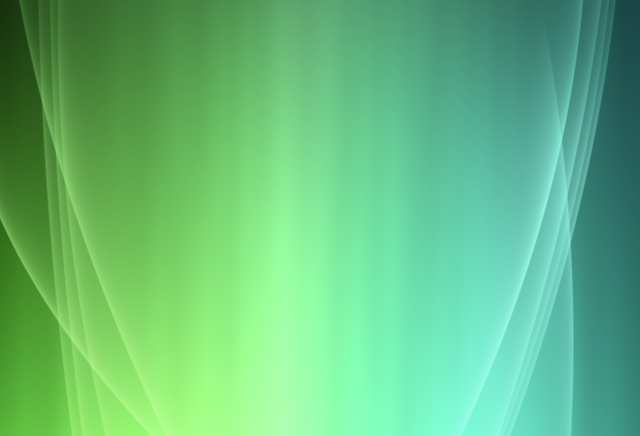
Write a Shadertoy shader that draws this background.

```glsl
// Green to teal aurora backdrop with thin luminous curves sweeping down both sides.

// Weights of a parabola through values at t = 0, 0.5 and 1
vec3 parabola(float t) {
    return vec3((1.0 - t) * (1.0 - 2.0 * t), 4.0 * t * (1.0 - t), t * (2.0 * t - 1.0));
}

// Derivative of those weights
vec3 parabolaSlope(float t) {
    return vec3(4.0 * t - 3.0, 4.0 - 8.0 * t, 4.0 * t - 1.0);
}

// Smooth horizontal blend of six evenly spaced colours
vec3 ramp(float x, vec3 stops[6]) {
    vec3 sum = vec3(0.0);
    float total = 0.0;
    for (int i = 0; i < 6; i++) {
        float d = abs(x * 5.0 - float(i));
        float outer = max(1.5 - d, 0.0);
        float w = d < 0.5 ? 0.75 - d * d : 0.5 * outer * outer;
        sum += w * stops[i];
        total += w;
    }
    return sum / total;
}

vec2 gradientAt(vec2 cell) {
    float h = fract(sin(dot(cell, vec2(127.1, 311.7))) * 43758.5);
    return vec2(cos(6.2832 * h), sin(6.2832 * h));
}

float gradientNoise(vec2 p) {
    vec2 i = floor(p), f = fract(p);
    vec2 u = f * f * f * (f * (f * 6.0 - 15.0) + 10.0);
    vec2 e = vec2(0.0, 1.0);
    float low = mix(dot(gradientAt(i), f), dot(gradientAt(i + e.yx), f - e.yx), u.x);
    float high = mix(dot(gradientAt(i + e.xy), f - e.xy), dot(gradientAt(i + e.yy), f - e.yy), u.x);
    return mix(low, high, u.y);
}

// Background colour; t runs from the top down
vec3 backdrop(float x, float t) {
    vec3 top = ramp(x, vec3[6](vec3(0.06, 0.14, 0.03), vec3(0.24, 0.46, 0.20), vec3(0.31, 0.59, 0.33),
                               vec3(0.32, 0.63, 0.47), vec3(0.20, 0.44, 0.38), vec3(0.08, 0.24, 0.25)));
    vec3 middle = ramp(x, vec3[6](vec3(0.15, 0.36, 0.06), vec3(0.39, 0.71, 0.30), vec3(0.52, 0.91, 0.50),
                                  vec3(0.42, 0.87, 0.64), vec3(0.33, 0.73, 0.65), vec3(0.13, 0.35, 0.33)));
    vec3 bottom = ramp(x, vec3[6](vec3(0.32, 0.68, 0.21), vec3(0.56, 0.98, 0.40), vec3(0.67, 1.04, 0.59),
                                  vec3(0.47, 1.01, 0.75), vec3(0.44, 0.96, 0.84), vec3(0.18, 0.47, 0.42)));
    return mat3(top, middle, bottom) * parabola(t);
}

// Tall, faint curtains of light
float curtains(float x, float t) {
    float lean = x + 0.04 * t * (x - 0.5);
    return 0.04 * gradientNoise(vec2(lean * 9.0, t * 0.6 + 3.0))
         + 0.06 * gradientNoise(vec2(lean * 24.0, t * 1.1 + 8.0));
}

// Pale shaft of light slightly left of the centre
float shaft(float x, float t) {
    float d = (x - mix(0.475, 0.435, t)) / 0.065;
    return exp(-d * d);
}

// One crisp edge with light fading toward the given side; curve = top, middle, bottom x
float veil(float x, float t, vec3 curve, float side, float aspect) {
    float slope = dot(parabolaSlope(t), curve) * aspect;
    float d = side * (x - dot(parabola(t), curve)) / sqrt(1.0 + slope * slope);
    float edge = smoothstep(-0.0018, 0.0018, d);
    d = max(d, 0.0);
    return edge * (0.52 * exp(-d / 0.006) + 0.36 * exp(-d / 0.03) + 0.12 * exp(-d / 0.09));
}

// Combined light of five veils; w holds strength, the last veil fades out at the top
float veils(float x, float t, vec4 curves[5], float side, float aspect) {
    float dark = 1.0;
    for (int i = 0; i < 5; i++) {
        float start = i == 4 ? 0.0 : 0.5;
        float fade = mix(start, 1.0, smoothstep(0.0, 0.4, t));
        dark *= 1.0 - curves[i].w * fade * veil(x, t, curves[i].xyz, side, aspect);
    }
    return 1.0 - dark;
}

void mainImage(out vec4 fragColor, in vec2 fragCoord) {
    vec2 uv = fragCoord / iResolution.xy;
    float x = uv.x, t = 1.0 - uv.y;
    float aspect = iResolution.x / iResolution.y;

    vec3 color = backdrop(x, t) * (1.0 + curtains(x, t));
    color += vec3(0.06, 0.05, 0.06) * shaft(x, t);

    // Curves on the left shine rightward, those on the right shine leftward
    float leftLight = veils(x, t, vec4[5](
        vec4(0.030, 0.120, 0.260, 0.72), vec4(0.060, 0.077, 0.113, 0.46),
        vec4(0.078, 0.094, 0.129, 0.46), vec4(0.091, 0.107, 0.165, 0.48),
        vec4(-0.068, 0.000, 0.237, 0.70)), 1.0, aspect);
    float rightLight = veils(x, t, vec4[5](
        vec4(0.911, 0.848, 0.720, 0.95), vec4(0.940, 0.878, 0.779, 0.62),
        vec4(0.952, 0.892, 0.786, 0.42), vec4(0.962, 0.901, 0.797, 0.56),
        vec4(0.844, 0.889, 0.892, 0.58)), -1.0, aspect);

    vec3 limeGlow = mix(vec3(0.50, 0.84, 0.43), vec3(0.78, 1.0, 0.62), t);
    vec3 aquaGlow = mix(vec3(0.45, 0.86, 0.78), vec3(0.62, 1.0, 0.93), smoothstep(0.0, 0.5, t));
    color = mix(color, limeGlow, leftLight);
    color = mix(color, aquaGlow, rightLight);

    fragColor = vec4(clamp(color, 0.0, 1.0), 1.0);
}
```
